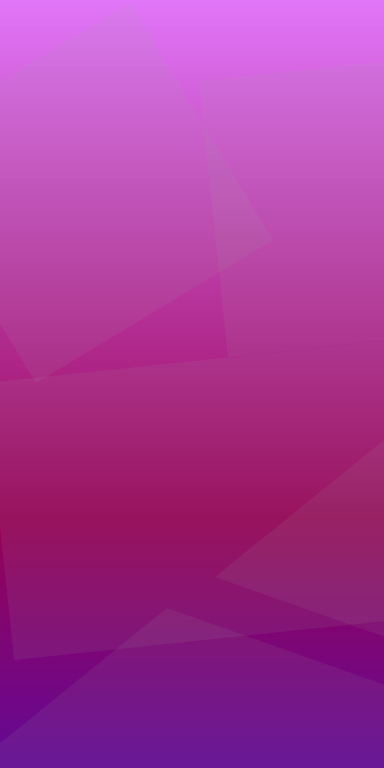
Reproduce this background procedurally as a WebGL 2 fragment shader.

```glsl
#version 300 es
precision highp float;
// Violet-to-crimson vertical gradient under large, tilted translucent panels.

uniform vec2 u_resolution;
out vec4 fragColor;

const vec3 ORCHID = vec3(0.882, 0.463, 0.975);
const vec3 CRIMSON = vec3(0.592, 0.010, 0.337);
const vec3 INDIGO = vec3(0.385, 0.035, 0.590);
const vec3 VEIL = vec3(0.62);
const float VEIL_OPACITY = 0.105;
const float CRIMSON_HEIGHT = 0.324;

// Three-stop gradient, from the bottom (0) to the top (1)
vec3 gradient(float height) {
    vec3 lower = mix(INDIGO, CRIMSON, height / CRIMSON_HEIGHT);
    vec3 upper = mix(CRIMSON, ORCHID, (height - CRIMSON_HEIGHT) / (1.0 - CRIMSON_HEIGHT));
    return height < CRIMSON_HEIGHT ? lower : upper;
}

// Signed distance to a rectangle turned counterclockwise by angle
float tiltedBox(vec2 p, vec2 center, vec2 halfSize, float angle) {
    vec2 axis = vec2(cos(angle), sin(angle));
    vec2 q = p - center;
    vec2 local = vec2(dot(q, axis), dot(q, vec2(-axis.y, axis.x)));
    vec2 d = abs(local) - halfSize;
    return length(max(d, 0.0)) + min(max(d.x, d.y), 0.0);
}

// Signed distance to a line through a point, negative below it
float below(vec2 p, vec2 point, float angle) {
    return dot(p - point, vec2(-sin(angle), cos(angle)));
}

// Lays a translucent veil over the inside of a shape
vec3 addVeil(vec3 color, float dist, float pixel) {
    float coverage = clamp(0.5 - dist / pixel, 0.0, 1.0);
    return mix(color, VEIL, VEIL_OPACITY * coverage);
}

void main() {
    // Units of canvas height
    vec2 p = gl_FragCoord.xy / u_resolution.y;
    float pixel = 1.0 / u_resolution.y;
    vec3 color = gradient(p.y);

    // Upper squares and the broad middle panel
    color = addVeil(color, tiltedBox(p, vec2(0.108, 0.7487), vec2(0.1802), 0.543), pixel);
    color = addVeil(color, tiltedBox(p, vec2(0.4577, 0.7337), vec2(0.1807), 0.1047), pixel);
    color = addVeil(color, tiltedBox(p, vec2(0.3879, 0.3618), vec2(0.3906, 0.1813), 0.1047), pixel);

    // Lower wedges with parallel sides
    float rise = 0.681;
    float fall = -0.339;
    vec2 sideTip = vec2(0.280, 0.2487);
    vec2 peak = vec2(0.2174, 0.2083);
    color = addVeil(color, max(below(p, sideTip, rise), -below(p, sideTip, fall)), pixel);
    color = addVeil(color, max(below(p, peak, rise), below(p, peak, fall)), pixel);

    fragColor = vec4(color, 1.0);
}
```
